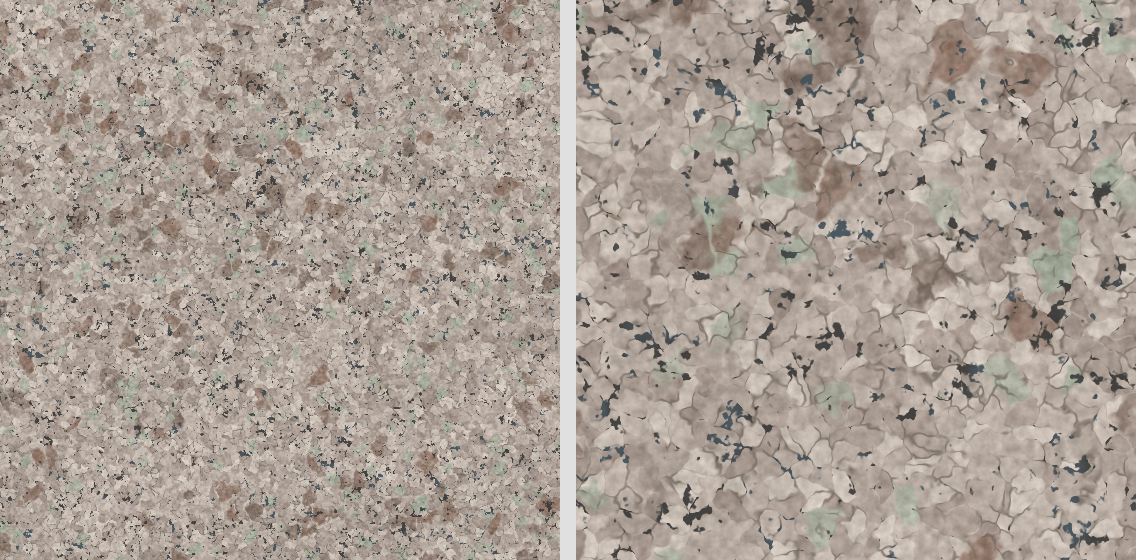
Left: the whole. Right: its middle third, enlarged.
Give the GLSL for this texture, as a three.js fragment shader.

```glsl
// Polished beige granite: warped Voronoi grains from taupe to cream, with
// scattered rusty and pale green crystals, dark seams, and clustered
// blue-black mica flecks cut out of layered value noise.

#define GRAIN_SCALE 78.0
#define CRYSTAL_SCALE 34.0
#define GREEN_SCALE 52.0
#define FLECK_SCALE 165.0
#define CLUSTER_SCALE 48.0
#define WARP_AMOUNT 0.016
#define RUST_SHARE 0.13
#define GREEN_SHARE 0.09
#define FLECK_LEVEL 1.10
#define SEAM_DEPTH 0.42
#define MOTTLE_DEPTH 0.13

varying vec2 vUv;

const vec3 TAUPE = vec3(0.630, 0.573, 0.538);
const vec3 CREAM = vec3(0.808, 0.766, 0.724);
const vec3 RUST = vec3(0.550, 0.435, 0.375);
const vec3 UMBER = vec3(0.500, 0.437, 0.400);
const vec3 SAGE = vec3(0.650, 0.682, 0.615);
const vec3 SEAM = vec3(0.400, 0.360, 0.325);
const vec3 MICA = vec3(0.225, 0.225, 0.220);
const vec3 BLUE_MICA = vec3(0.260, 0.315, 0.350);

vec2 hash2(vec2 p) {
  vec3 h = fract(p.xyx * vec3(0.1031, 0.1030, 0.0973));
  h += dot(h, h.yzx + 33.33);
  return fract((h.xx + h.yz) * h.zy);
}

float noise(vec2 p) {
  vec2 cell = floor(p);
  vec2 f = fract(p);
  f = f * f * (3.0 - 2.0 * f);
  float low = mix(hash2(cell).x, hash2(cell + vec2(1.0, 0.0)).x, f.x);
  float high = mix(hash2(cell + vec2(0.0, 1.0)).x, hash2(cell + 1.0).x, f.x);
  return mix(low, high, f.y);
}

// Three octaves, rotated against each other to hide the lattice.
float fbm(vec2 p) {
  float sum = 0.0;
  float amp = 0.5;
  for (int i = 0; i < 3; i++) {
    sum += amp * noise(p);
    p = mat2(1.6, 1.2, -1.2, 1.6) * p + 19.7;
    amp *= 0.5;
  }
  return sum / 0.875;
}

// Voronoi grain: xy = random pair of the grain, z = distance to its border.
vec3 grain(vec2 p) {
  vec2 cell = floor(p);
  vec2 id = cell;
  float nearest = 8.0;
  float second = 8.0;
  for (int y = -1; y <= 1; y++) {
    for (int x = -1; x <= 1; x++) {
      vec2 c = cell + vec2(float(x), float(y));
      float d = length(c + hash2(c) - p);
      if (d < nearest) {
        second = nearest;
        nearest = d;
        id = c;
      } else {
        second = min(second, d);
      }
    }
  }
  return vec3(hash2(id + 71.0), second - nearest);
}

void main() {
  vec2 p = vUv + 0.37;
  vec2 warp = vec2(fbm(p * 85.0), fbm(p * 85.0 + 43.0)) - 0.5;
  vec2 q = p + warp * WARP_AMOUNT;

  // Pale ground of interlocking grains
  vec3 g = grain(q * GRAIN_SCALE);
  float seam = 1.0 - smoothstep(0.0, 0.20, g.z);
  float tone = mix(0.5, g.x, smoothstep(0.0, 0.12, g.z));
  vec3 color = mix(TAUPE, CREAM, tone);

  // Pale green crystals
  vec3 green = grain(q * GREEN_SCALE + 23.0);
  float sage = step(green.x, GREEN_SHARE) * smoothstep(0.0, 0.18, green.z);
  color = mix(color, SAGE, sage * (0.55 + 0.4 * green.y));

  // Larger rusty and umber crystals, denser in some regions
  vec2 bend = vec2(fbm(p * 30.0 + 7.0), fbm(p * 30.0 + 91.0)) - 0.5;
  vec3 crystal = grain((q + bend * 0.03) * CRYSTAL_SCALE + 11.0);
  float share = RUST_SHARE * (0.3 + 1.4 * fbm(p * 7.0));
  float rust = step(crystal.x, share) * smoothstep(0.0, 0.25, crystal.z);
  rust *= 0.35 + 0.8 * fbm(p * 110.0 + 5.0);
  color = mix(color, mix(UMBER, RUST, crystal.y), rust);

  // Broad clouds and fine mottling
  float cloud = fbm(p * 9.0 + 31.0) - 0.5;
  float mottle = fbm(p * 230.0 + 3.0) - 0.5;
  color += cloud * 0.09 + mottle * MOTTLE_DEPTH * 1.6;

  // Broken brown seams between grains
  float broken = smoothstep(0.42, 0.72, fbm(p * 100.0 + 61.0));
  color = mix(color, SEAM, seam * broken * SEAM_DEPTH * 1.6);

  // Dark mica flecks gathered in clusters and along seams
  float cluster = fbm(p * CLUSTER_SCALE + 13.0);
  float level = fbm(p * FLECK_SCALE + 29.0) + 0.6 * cluster + 0.13 * seam;
  float fleck = smoothstep(FLECK_LEVEL - 0.04, FLECK_LEVEL + 0.07, level);
  float blue = smoothstep(0.45, 0.70, noise(p * 38.0 + 83.0));
  color = mix(color, mix(MICA, BLUE_MICA, blue), fleck * 0.92);

  gl_FragColor = vec4(clamp(color, 0.0, 1.0), 1.0);
}
```
